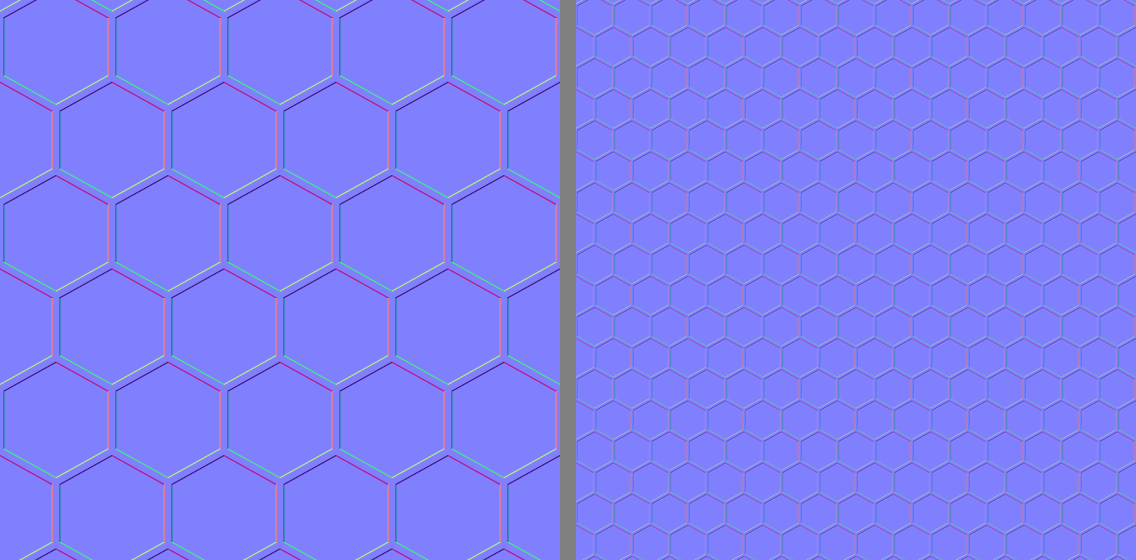
Left, the tile; right, the same tile 3 across and 3 down.
Reproduce this texture map procedurally as a Shadertoy shader.

```glsl
// Tangent-space normal map of a honeycomb: flat tiles, each rimmed by a thin bevel.
// Two interleaved rectangular lattices give the staggered hexagons; a hexagon
// distance gives the rim, and the outward normal of the nearest side colours it.

const float COLUMNS    = 5.0;      // hexagons across
const float ROWS       = 6.0;      // hexagons down; even, so the stagger wraps
const float HALF_GAP   = 0.0069;   // cell border to rim centre, in canvas units
const float RIM_WIDTH  = 0.00205;  // in canvas units
const float RIM_TILT   = 1.0;      // 0 = flat, 1 = rim faces fully sideways
const float GREEN_SIGN = -1.0;     // -1 = green grows downwards

// Size of one hexagon cell: half its width, and centre to top corner
const float HALF_WIDTH = 0.5 / COLUMNS;
const float APEX       = 2.0 / (3.0 * ROWS);

// Offset from the nearest centre of a rectangular lattice
vec2 latticeOffset(vec2 p, vec2 origin) {
    vec2 period = vec2(1.0 / COLUMNS, 2.0 / ROWS);
    vec2 q = p - origin;
    return q - period * floor(q / period + 0.5);
}

// xy: outward normal of the nearest side, z: signed distance to the cell border
vec3 hexagonSide(vec2 p) {
    vec2 a = abs(p);
    vec2 slant = normalize(vec2(0.5 * APEX, HALF_WIDTH));
    float sideDist  = a.x - HALF_WIDTH;
    float slantDist = dot(a, slant) - APEX * slant.y;
    vec2 facing = vec2(p.x < 0.0 ? -1.0 : 1.0, p.y < 0.0 ? -1.0 : 1.0);
    return sideDist > slantDist ? vec3(facing.x, 0.0, sideDist)
                                : vec3(facing * slant, slantDist);
}

// Share of a pixel covered by a stripe centred on d = 0
float stripeCoverage(float d, float width, float pixel) {
    vec2 edges = (d + vec2(0.5, -0.5) * width) / pixel + 0.5;
    edges = clamp(edges, 0.0, 1.0);
    return edges.x - edges.y;
}

void mainImage(out vec4 fragColor, in vec2 fragCoord) {
    vec2 uv = fragCoord / iResolution.xy;
    float pixel = 1.0 / min(iResolution.x, iResolution.y);

    // Keep the hexagon that contains this point
    vec2 evenOrigin = vec2(0.0, 0.5 / ROWS);
    vec2 oddOrigin  = evenOrigin + vec2(HALF_WIDTH, 1.0 / ROWS);
    vec3 evenSide = hexagonSide(latticeOffset(uv, evenOrigin));
    vec3 oddSide  = hexagonSide(latticeOffset(uv, oddOrigin));
    vec3 side = evenSide.z < oddSide.z ? evenSide : oddSide;

    // Encode the flat and the rim normals as colours
    vec3 flatNormal = vec3(0.0, 0.0, 1.0);
    vec3 rimNormal = vec3(side.x, GREEN_SIGN * side.y, 0.0) * RIM_TILT;
    rimNormal.z = sqrt(max(0.0, 1.0 - dot(rimNormal.xy, rimNormal.xy)));
    float rim = stripeCoverage(side.z + HALF_GAP, RIM_WIDTH, pixel);
    vec3 normal = mix(flatNormal, rimNormal, rim);

    fragColor = vec4(0.5 + 0.5 * normal, 1.0);
}
```
